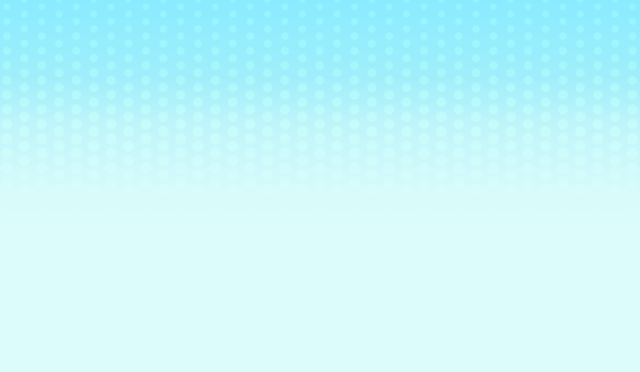
A Shadertoy shader for this background:

```glsl
// Pale aqua gradient with a staggered halftone of soft dots fading downward.

// Distance from p to the nearest point of a grid centred on the origin
float gridDistance(vec2 p, vec2 pitch) {
    return length(p - pitch * round(p / pitch));
}

// Vertical gradient: sky cyan at the top to pale mint below
vec3 backdrop(float depth) {
    vec3 color = mix(vec3(0.54, 0.92, 1.0), vec3(0.63, 0.935, 0.982), clamp(depth / 0.21, 0.0, 1.0));
    color = mix(color, vec3(0.75, 0.96, 0.98), clamp((depth - 0.21) / 0.125, 0.0, 1.0));
    color = mix(color, vec3(0.845, 0.985, 0.985), clamp((depth - 0.335) / 0.185, 0.0, 1.0));
    return mix(color, vec3(0.86, 0.99, 0.98), smoothstep(0.5, 0.64, depth));
}

void mainImage(out vec4 fragColor, in vec2 fragCoord) {
    float depth = 1.0 - fragCoord.y / iResolution.y;
    vec2 fromTop = vec2(fragCoord.x, iResolution.y - fragCoord.y) / iResolution.x;
    float pixel = 1.0 / iResolution.x;

    // Two interleaved grids form the staggered rows
    vec2 pitch = vec2(0.0543, 0.0229);
    vec2 p = fromTop - vec2(0.0108, 0.0106);
    float nearest = min(gridDistance(p, pitch), gridDistance(p - 0.5 * pitch, pitch));

    // Dots grow with depth while losing contrast
    float radius = 0.005 + 0.0095 * min(depth, 0.4);
    float dots = 1.0 - smoothstep(-pixel, pixel, nearest - radius);
    float fade = 1.0 - smoothstep(0.2, 0.62, depth);

    vec3 color = backdrop(depth);
    color += vec3(0.035, 0.036, 0.005) * dots * fade;
    fragColor = vec4(min(color, 1.0), 1.0);
}
```
